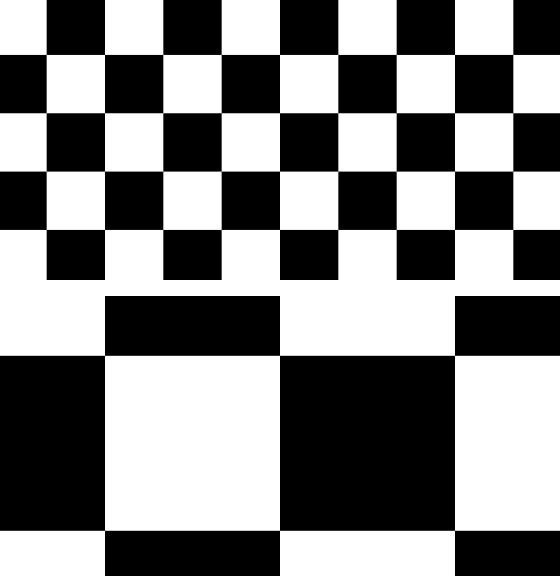
Top, the full canvas; bottom, a detail of the centre.
Reproduce this pattern procedurally as a WebGL 1 fragment shader.

```glsl
precision highp float;

// Draws a crisp black and white checkerboard, 9.6 cells across and 4.8 down.
// Each axis gives a signed distance to its nearest grid line, alternating in
// sign from cell to cell; the product of the two axes picks the colour.

uniform vec2 u_resolution;

const float CELLS_DOWN = 4.8;                // cells per canvas height
const vec2 GRID_OFFSET = vec2(0.0, 0.5417);  // grid shift from the centre, in cells
const float EDGE_WIDTH = 1.0;                // width of the smoothed edge, in pixels
const vec3 LIGHT = vec3(1.0);
const vec3 DARK = vec3(0.0);

// Signed distance to the nearest grid line: positive in even cells, negative in odd.
vec2 stripeDistance(vec2 cell) {
  return 0.5 - abs(mod(cell + 0.5, 2.0) - 1.0);
}

void main() {
  // Cell coordinates, measured from the canvas centre
  float cellsPerPixel = CELLS_DOWN / u_resolution.y;
  vec2 cell = (gl_FragCoord.xy - 0.5 * u_resolution) * cellsPerPixel + GRID_OFFSET;

  // Smoothed stripes from -1 to 1 along each axis
  float halfEdge = 0.5 * EDGE_WIDTH * cellsPerPixel;
  vec2 stripes = clamp(stripeDistance(cell) / halfEdge, -1.0, 1.0);

  // Equal signs make a dark cell, opposite signs a light one
  float darkness = 0.5 + 0.5 * stripes.x * stripes.y;
  gl_FragColor = vec4(mix(LIGHT, DARK, darkness), 1.0);
}
```
